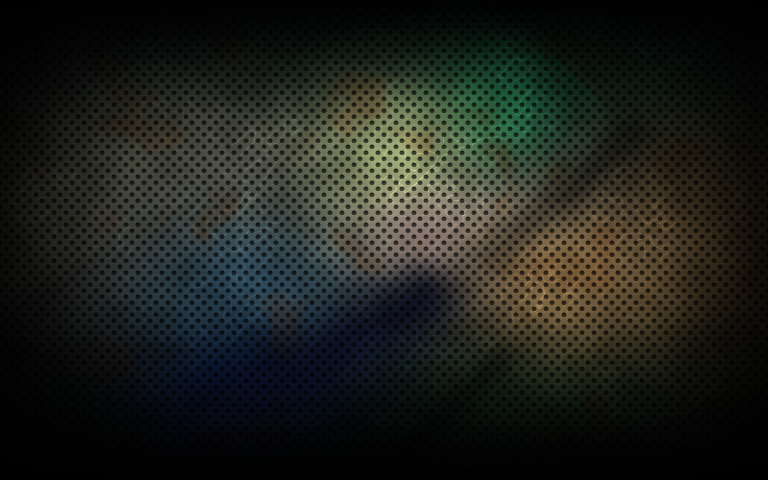
Give the GLSL for this background, as a Shadertoy shader.

```glsl
const float HOLE_PITCH = 0.025;
const float HOLE_RADIUS = 0.0052;
const float METAL_GAIN = 1.14;
const float GRIME = 0.38;
const float SCRATCH_GAIN = 0.32;
const vec3 BASE = vec3(0.012, 0.018, 0.017);
const vec3 NAVY = vec3(0.035, 0.045, 0.11);
const vec3 RUST = vec3(0.30, 0.19, 0.10);
const int GLOW_COUNT = 12;

// Glow centre (xy) and radii (zw), in canvas heights, back to front
const vec4 GLOW_SHAPE[GLOW_COUNT] = vec4[](
    vec4(0.95, 0.85, 0.62, 0.22), vec4(1.42, 0.50, 0.30, 0.24),
    vec4(0.22, 0.55, 0.32, 0.21), vec4(1.08, 0.20, 0.30, 0.14),
    vec4(0.50, 0.63, 0.30, 0.20), vec4(0.56, 0.39, 0.28, 0.17),
    vec4(0.52, 0.20, 0.20, 0.12), vec4(0.98, 0.55, 0.26, 0.17),
    vec4(1.03, 0.78, 0.14, 0.14), vec4(0.82, 0.66, 0.16, 0.17),
    vec4(0.89, 0.51, 0.14, 0.09), vec4(1.18, 0.42, 0.20, 0.15));

const vec3 GLOW_COLOR[GLOW_COUNT] = vec3[](
    vec3(0.035, 0.11, 0.075), vec3(0.21, 0.165, 0.10),
    vec3(0.17, 0.16, 0.13), vec3(0.05, 0.10, 0.06),
    vec3(0.28, 0.28, 0.24), vec3(0.15, 0.25, 0.31),
    vec3(0.02, 0.06, 0.15), vec3(0.37, 0.36, 0.35),
    vec3(0.09, 0.33, 0.21), vec3(0.52, 0.56, 0.39),
    vec3(0.50, 0.44, 0.42), vec3(0.46, 0.37, 0.24));

vec2 gradientAt(vec2 cell) {
    vec3 h = fract(cell.xyx * vec3(0.1031, 0.1030, 0.0973));
    h += dot(h, h.yzx + 33.33);
    float angle = 6.2832 * fract((h.x + h.y) * h.z);
    return vec2(cos(angle), sin(angle));
}

float gradientNoise(vec2 p) {
    vec2 i = floor(p), f = fract(p);
    vec2 u = f * f * f * (f * (f * 6.0 - 15.0) + 10.0);
    vec2 e = vec2(0.0, 1.0);
    float low = mix(dot(gradientAt(i), f), dot(gradientAt(i + e.yx), f - e.yx), u.x);
    float high = mix(dot(gradientAt(i + e), f - e), dot(gradientAt(i + e.yy), f - e.yy), u.x);
    return mix(low, high, u.y);
}

float fbm(vec2 p) {
    float sum = 0.0, amplitude = 0.6;
    for (int i = 0; i < 4; i++) {
        sum += amplitude * gradientNoise(p);
        p = mat2(1.6, 1.2, -1.2, 1.6) * p + 7.3;
        amplitude *= 0.5;
    }
    return sum;
}

float segmentDistance(vec2 p, vec2 a, vec2 b) {
    vec2 ab = b - a;
    return length(p - a - ab * clamp(dot(p - a, ab) / dot(ab, ab), 0.0, 1.0));
}

float softBand(vec2 p, vec2 a, vec2 b, float width) {
    float d = segmentDistance(p, a, b) / width;
    return exp(-d * d);
}

// Blended light over the sheet
vec3 glowField(vec2 p) {
    vec3 color = BASE;
    for (int i = 0; i < GLOW_COUNT; i++) {
        vec2 d = (p - GLOW_SHAPE[i].xy) / GLOW_SHAPE[i].zw;
        color = mix(color, GLOW_COLOR[i], exp(-dot(d, d)));
    }
    // Diagonal folds
    color = mix(color, NAVY, 0.85 * softBand(p, vec2(0.42, 0.11), vec2(0.88, 0.38), 0.075));
    color *= 1.0 - 0.32 * softBand(p, vec2(1.02, 0.46), vec2(1.32, 0.72), 0.04);
    color *= 1.0 - 0.35 * softBand(p, vec2(0.86, 0.07), vec2(1.04, 0.25), 0.03);
    return color;
}

// Grime, rust and fine scratches
vec3 weather(vec3 color, vec2 p) {
    float grime = fbm(p * 9.0);
    float rust = smoothstep(0.08, 0.35, fbm(p * 6.0 + 19.0));
    color = mix(color, RUST * dot(color, vec3(1.2)), 0.4 * rust);
    color *= 1.0 + GRIME * grime;
    vec2 warped = p * 24.0 + 1.5 * fbm(p * 14.0 + 4.0);
    float scratch = pow(1.0 - min(abs(gradientNoise(warped)) * 3.0, 1.0), 10.0);
    float patchy = smoothstep(-0.05, 0.3, fbm(p * 5.0 + 31.0));
    return color * (1.0 + SCRATCH_GAIN * scratch * (0.3 + patchy));
}

// Staggered holes with a shaded bowl and lit lower rim
vec3 perforate(vec3 color, vec2 p, float pixel) {
    vec2 spacing = vec2(HOLE_PITCH, 0.5 * HOLE_PITCH);
    float row = floor(p.y / spacing.y);
    float shift = 0.5 * mod(row, 2.0);
    vec2 q = (fract(p / spacing + vec2(shift, 0.0)) - 0.5) * spacing;
    float d = length(q) - HOLE_RADIUS;
    float hole = 1.0 - smoothstep(-0.6 * pixel, 0.6 * pixel, d);
    float downward = clamp(-q.y / HOLE_RADIUS, -1.0, 1.0);
    float rim = exp(-abs(d) / 0.0012) * max(downward, 0.0);
    float bowl = 0.36 + 0.16 * downward;
    return color * (mix(1.0, bowl, hole) + 0.2 * rim);
}

void mainImage(out vec4 fragColor, in vec2 fragCoord) {
    vec2 p = fragCoord / iResolution.y;
    vec2 uv = fragCoord / iResolution.xy;
    vec3 color = weather(glowField(p), p) * METAL_GAIN;
    color = perforate(color, p, 1.0 / iResolution.y);

    // Edge falloff
    vec2 edge = smoothstep(vec2(-0.12, -0.05), vec2(0.18, 0.25), min(uv, 1.0 - uv));
    color *= edge.x * edge.y;
    fragColor = vec4(clamp(color, 0.0, 1.0), 1.0);
}
```
